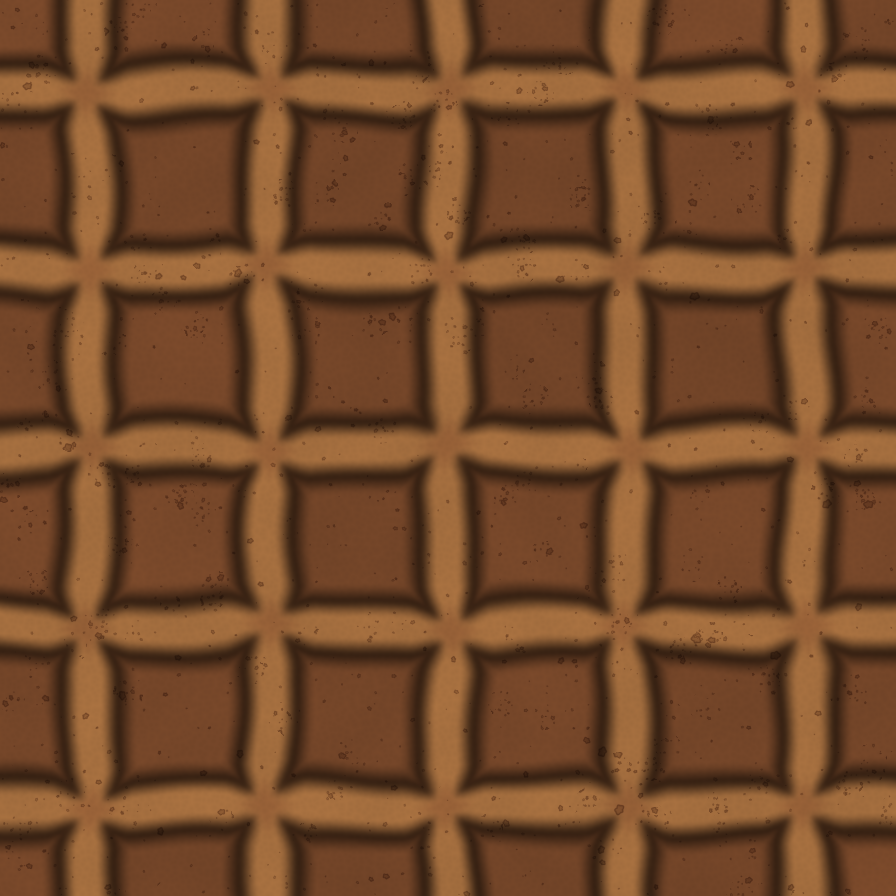
Reproduce this pattern procedurally as a Shadertoy shader.

```glsl
#define REPEATS 5.0
#define WOBBLE 0.018
#define WIDTH_CROSS 0.100
#define WIDTH_MID 0.142
#define PORE_STRENGTH 0.72
#define RIDGE_COLOR vec3(0.645, 0.433, 0.246)
#define CROSS_COLOR vec3(0.590, 0.377, 0.216)
#define PIT_COLOR vec3(0.465, 0.278, 0.162)
#define GROOVE_COLOR vec3(0.180, 0.108, 0.060)
#define PORE_TINT vec3(0.58, 0.48, 0.43)

vec2 hash2(vec2 p) {
    vec3 h = fract(vec3(p.xyx) * vec3(0.1031, 0.1030, 0.0973));
    h += dot(h, h.yzx + 33.33);
    return fract((h.xx + h.yz) * h.zy);
}

// Cellular noise: distance to the nearest point, and that point's random value
vec2 cellular(vec2 p) {
    vec2 id = floor(p), nearest = vec2(9.0, 0.0);
    for (int y = -1; y <= 1; y++)
    for (int x = -1; x <= 1; x++) {
        vec2 cell = id + vec2(x, y);
        float d = length(cell + hash2(cell) - p);
        if (d < nearest.x) nearest = vec2(d, hash2(cell + 71.0).x);
    }
    return nearest;
}

// Layered sines that bend the ridges
vec2 wobble(vec2 p) {
    vec2 broad = sin(p.yx * vec2(4.1, 3.7) + 1.6 * sin(p * vec2(1.9, 2.3) + vec2(0.7, 2.1)));
    vec2 fine = sin(p.yx * vec2(9.3, 8.1) + p * vec2(2.7, 3.1) + vec2(4.0, 1.0));
    return WOBBLE * (broad + 0.5 * fine);
}

float smoothMin(float a, float b, float k) {
    float h = max(k - abs(a - b), 0.0) / k;
    return min(a, b) - 0.25 * h * h * k;
}

// Ridges pinch briefly at each crossing
float ridgeHalfWidth(float along) {
    return mix(WIDTH_CROSS, WIDTH_MID, smoothstep(0.07, 0.25, along));
}

// Ragged pores with a darker rim, at most one in each small cell
float pores(vec2 uv, float scale, float density) {
    vec2 p = uv * scale, id = floor(p);
    vec2 place = hash2(id + scale), kind = hash2(id + scale + 37.0);
    vec2 d = fract(p) - 0.5 - 0.36 * (place - 0.5);
    float angle = atan(d.y, d.x);
    float ragged = 1.0 + 0.14 * sin(2.0 * angle + 40.0 * place.x) + 0.10 * sin(5.0 * angle + 40.0 * place.y);
    float radius = mix(0.08, 0.26, kind.y * kind.y) * ragged;
    float soft = max(0.05, 0.9 * scale / iResolution.y);
    float edge = length(d) - radius;
    float fill = 1.0 - smoothstep(-soft, soft, edge);
    float rim = 1.0 - smoothstep(0.0, 0.06 + soft, abs(edge + 0.03));
    return step(kind.x, density) * fill * (0.5 + 0.5 * rim);
}

void mainImage(out vec4 fragColor, in vec2 fragCoord) {
    vec2 uv = fragCoord / iResolution.y;
    vec2 grid = uv * REPEATS;
    vec2 bent = grid + wobble(grid);
    vec2 q = abs(fract(bent) - 0.5);

    // Signed distance from the pit wall, positive inside the pit
    float wall = smoothMin(q.x - ridgeHalfWidth(q.y), q.y - ridgeHalfWidth(q.x), 0.025);
    float ridge = 1.0 - smoothstep(-0.092, 0.028, wall);
    float pit = smoothstep(-0.012, 0.120, wall);

    // Ridge, groove and pit colours
    vec2 pitRandom = hash2(floor(bent + 0.5) + 5.0);
    float crossing = 1.0 - smoothstep(0.04, 0.20, q.x + q.y);
    vec3 color = mix(GROOVE_COLOR, PIT_COLOR * mix(0.96, 1.03, pitRandom.x), pit);
    color = mix(color, RIDGE_COLOR, ridge);
    color = mix(color, CROSS_COLOR, crossing * ridge);

    // Soft mottling and fine grain
    float mottle = sin(grid.x * 5.3 + 2.0 * sin(grid.y * 3.9)) * sin(grid.y * 6.1 + 2.0 * sin(grid.x * 4.3));
    float grain = cellular(uv * 150.0).x - 0.5;
    color *= 1.0 + 0.022 * mottle + 0.04 * grain;

    // Tight clusters of overlapping pores, from large to tiny
    vec2 cluster = cellular(uv * 21.0 + 3.0);
    float gather = (1.0 - smoothstep(0.08, 0.48, cluster.x)) * smoothstep(0.45, 0.95, cluster.y);
    float density = 0.025 + 0.62 * gather * mix(0.6, 1.1, pitRandom.y);
    float pore = pores(uv, 47.0, 0.8 * density);
    pore = max(pore, pores(uv + 0.23, 66.0, density));
    pore = max(pore, 0.9 * pores(uv + 0.37, 103.0, density));
    pore = max(pore, 0.8 * pores(uv + 0.71, 151.0, density));
    color *= mix(vec3(1.0), PORE_TINT, PORE_STRENGTH * pore);

    fragColor = vec4(color, 1.0);
}
```
